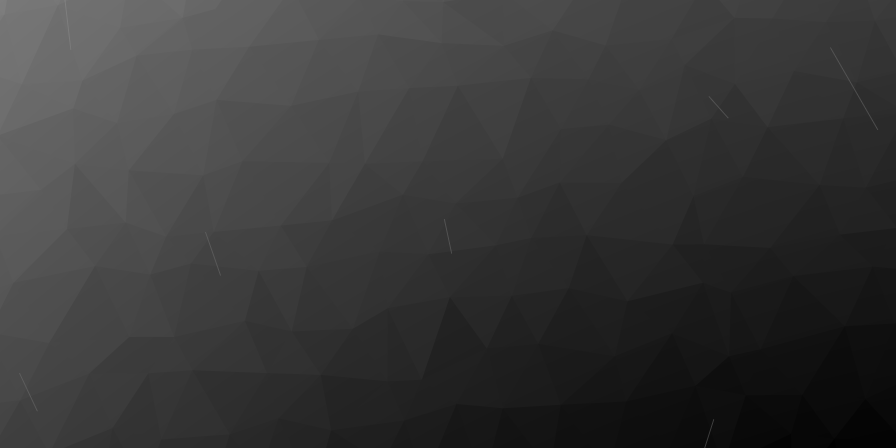
This background is drawn by a Shadertoy shader. Its source:

```glsl
const vec2 GRID = vec2(7.8, 8.4); // mesh cells per canvas height
const float SLOPE = 0.07;         // rise of the mesh rows to the right

vec2 hash2(vec2 p) {
    p = vec2(dot(p, vec2(127.1, 311.7)), dot(p, vec2(269.5, 183.3)));
    return fract(sin(p) * 43758.55) * 2.0 - 1.0;
}

float gradientNoise(vec2 p) {
    vec2 i = floor(p), f = fract(p), u = f * f * (3.0 - 2.0 * f);
    vec2 e = vec2(0.0, 1.0);
    float low = mix(dot(hash2(i), f), dot(hash2(i + e.yx), f - e.yx), u.x);
    float high = mix(dot(hash2(i + e), f - e), dot(hash2(i + e.yy), f - e.yy), u.x);
    return mix(low, high, u.y);
}

// Jittered mesh point, with every second row shifted by half a cell
vec2 meshPoint(vec2 id) {
    vec2 q = (id + vec2(0.5 * mod(id.y, 2.0), 0.0) + 0.29 * hash2(id)) / GRID;
    return q + vec2(0.0, SLOPE * q.x);
}

// Light falls from the upper left to the lower right
float lightAt(vec2 p) {
    float x = 0.5 * p.x;
    return mix(mix(0.25, 0.01, x), mix(0.48, 0.23, x), p.y) - 0.15 * x * (1.0 - x);
}

// Signed distance to an edge, positive on its left
float edgeDistance(vec2 p, vec2 a, vec2 b) {
    vec2 e = b - a, q = p - a;
    return (e.x * q.y - e.y * q.x) / length(e);
}

// Shade times coverage in x, coverage in y
vec2 facet(vec2 p, vec2 a, vec2 b, vec2 c, float pixel) {
    float d = min(edgeDistance(p, a, b), min(edgeDistance(p, b, c), edgeDistance(p, c, a)));
    float coverage = clamp(d / pixel + 0.5, 0.0, 1.0);
    vec2 center = (a + b + c) / 3.0;
    float shade = lightAt(mix(center, p, 0.3)) + 0.025 * gradientNoise(center * 43.0);
    return vec2(shade, 1.0) * coverage;
}

float segmentDistance(vec2 p, vec2 a, vec2 b) {
    vec2 q = p - a, e = b - a;
    return length(q - e * clamp(dot(q, e) / dot(e, e), 0.0, 1.0));
}

void mainImage(out vec4 fragColor, in vec2 fragCoord) {
    vec2 p = fragCoord / iResolution.y;
    float pixel = 1.0 / iResolution.y;
    vec2 cell = floor((p - vec2(0.0, SLOPE * p.x)) * GRID);

    // Triangle mesh: each cell is split along its shorter diagonal
    vec2 sum = vec2(0.0);
    for (int j = -1; j <= 1; j++) {
        for (int i = -1; i <= 1; i++) {
            vec2 id = cell + vec2(i, j);
            vec2 a = meshPoint(id), b = meshPoint(id + vec2(1, 0));
            vec2 c = meshPoint(id + vec2(1, 1)), d = meshPoint(id + vec2(0, 1));
            if (distance(a, c) > distance(b, d)) {
                vec2 first = a;
                a = b; b = c; c = d; d = first;
            }
            sum += facet(p, a, b, c, pixel) + facet(p, a, c, d, pixel);
        }
    }
    float shade = sum.y > 0.001 ? sum.x / sum.y : lightAt(p);

    // Fine bright cracks between a few facets
    vec4 cracks[7] = vec4[7](
        vec4(0.145, 1.0, 0.158, 0.89), vec4(1.854, 0.893, 1.959, 0.711),
        vec4(1.583, 0.784, 1.625, 0.737), vec4(0.459, 0.481, 0.492, 0.386),
        vec4(0.992, 0.51, 1.008, 0.435), vec4(0.044, 0.166, 0.083, 0.083),
        vec4(1.593, 0.063, 1.573, 0.0));
    float crack = 0.0;
    for (int i = 0; i < 7; i++) {
        float d = segmentDistance(p, cracks[i].xy, cracks[i].zw);
        crack = max(crack, clamp((0.001 - d) / pixel + 0.5, 0.0, 1.0));
    }
    shade = mix(shade, max(shade + 0.12, 0.45), 0.5 * crack);

    fragColor = vec4(vec3(clamp(shade, 0.0, 1.0)), 1.0);
}
```
